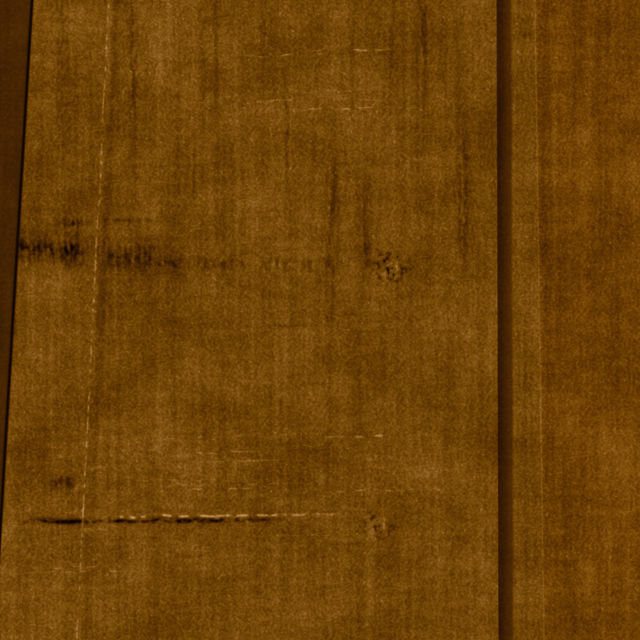
Write a Shadertoy shader that draws this texture.

```glsl
// Aged brown wooden boards with a dark groove, fine grain, stains, cracks and pale scratches.
#define BASE_TONE 0.437
#define SPECKLE 0.062
#define FIBRE 0.036
#define BLOTCH 0.050
#define STAIN_DEPTH 0.31
#define STREAK_DEPTH 0.15
#define CRACK_DEPTH 0.40
#define SCUFF_GLOW 0.23
#define GROOVE_X 0.776
#define GROOVE_WIDTH 0.023
#define EDGE 0.0015

float hash(float n) { return fract(sin(n * 12.99) * 4375.85); }

vec2 gradientAt(vec2 cell) {
    vec3 q = fract(cell.xyx * vec3(0.1031, 0.1030, 0.0973));
    q += dot(q, q.yzx + 33.33);
    float angle = 6.2832 * fract((q.x + q.y) * q.z);
    return vec2(cos(angle), sin(angle));
}

// Gradient noise, roughly -1 to 1
float noise(vec2 p) {
    vec2 i = floor(p), f = p - i, e = vec2(1, 0);
    vec2 u = f * f * f * (f * (f * 6.0 - 15.0) + 10.0);
    float low = mix(dot(gradientAt(i), f), dot(gradientAt(i + e), f - e), u.x);
    float high = mix(dot(gradientAt(i + e.yx), f - e.yx), dot(gradientAt(i + 1.0), f - 1.0), u.x);
    return 1.5 * mix(low, high, u.y);
}

// Soft line and soft elliptical mark
float line(float d, float width) { return exp(-d * d / (width * width)); }
float mark(vec2 d, vec2 size) { d /= size; return exp(-dot(d, d)); }

float grain(vec2 p) {
    vec2 turned = mat2(0.8, 0.6, -0.6, 0.8) * p;
    float speckle = noise(turned * 243.0) + 0.6 * noise(p * vec2(181, 103) + 9.0) + 0.4 * noise(turned * 71.0);
    float flecks = smoothstep(0.4, 0.9, noise(turned * 183.0 + 50.0));
    float fibre = noise(p * vec2(131, 5)) + 0.9 * noise(p * vec2(42, 2.5) + 4.0);
    float weave = noise(p * vec2(13, 117) + 31.0);
    float blotch = noise(p * vec2(6, 9)) + 0.6 * noise(p * vec2(15, 21) + 7.0) + 0.5 * noise(turned * 37.0);
    return SPECKLE * speckle + 0.08 * flecks + FIBRE * fibre + 0.02 * weave + BLOTCH * blotch;
}

// Dark vertical streaks, mostly hanging from the top
float streaks(vec2 p) {
    float sum = 0.0;
    for (int i = 0; i < 14; i++) {
        float k = float(i);
        vec2 centre = vec2(0.07 + 0.052 * (k + 0.7 * hash(k + 1.0)), 1.02 - 0.4 * hash(k + 20.0));
        vec2 size = vec2(0.004 + 0.007 * hash(k + 40.0), 0.05 + 0.15 * hash(k + 60.0));
        sum += (0.3 + 0.7 * hash(k + 80.0)) * mark(p - centre, size);
    }
    return sum * smoothstep(-0.8, 0.7, noise(p * vec2(150, 14)) + 0.7 * noise(p * vec2(190, 70)));
}

// Sooty band across the board, with smaller stains above and below
float stains(vec2 p) {
    float fibre = smoothstep(-0.7, 0.6, noise(p * vec2(155, 18)) + 0.6 * noise(p * vec2(140, 110)));
    float y = p.y - 0.617 + 0.1 * min(p.x, 0.3) + 0.006 * noise(vec2(p.x * 50.0, 4.0));
    float patches = smoothstep(-0.6, 0.4, noise(p * vec2(26, 14)));
    float band = line(y, 0.023) * (0.3 + 0.7 * patches) * smoothstep(0.31, 0.19, p.x);
    float tail = line(y, 0.008) * patches * smoothstep(0.64, 0.5, p.x);
    float spots = 0.6 * mark(p - vec2(0.11, 0.608), vec2(0.019, 0.026))
                + 0.6 * mark(p - vec2(0.225, 0.603), vec2(0.018, 0.022))
                + 0.8 * mark(p - vec2(0.115, 0.651), vec2(0.024, 0.006))
                + 0.4 * mark(p - vec2(0.20, 0.655), vec2(0.05, 0.004))
                + 0.8 * mark(p - vec2(0.10, 0.245), vec2(0.018, 0.011))
                + 0.3 * mark(p - vec2(0.11, 0.66), vec2(0.014, 0.05));
    return (0.6 * band + spots) * (0.25 + 0.75 * fibre) + 0.45 * tail * fibre;
}

// Pale horizontal scuffs, broken along their length
float scuffs(vec2 p) {
    float sum = 0.3 * line(p.y - 0.23, 0.12) * smoothstep(0.1, 0.7, noise(p * vec2(15, 73))) * smoothstep(0.7, 0.5, p.x);
    for (int i = 0; i < 22; i++) {
        float k = float(i);
        vec2 d = p - vec2(0.1 + 0.5 * hash(k + 33.0), (i < 15 ? 0.06 : 0.82) + (i < 15 ? 0.28 : 0.14) * hash(k + 3.0));
        d.y += 0.003 * noise(vec2(p.x * 18.0, k)) - 0.02 * d.x;
        sum += (0.2 + 0.8 * hash(k + 71.0)) * mark(d, vec2(0.03 + 0.06 * hash(k + 52.0), 0.0018));
    }
    return sum * smoothstep(-0.2, 0.5, noise(p * vec2(65, 120)));
}

// Tone change of a split: dark openings under a broken pale rim
float crack(vec2 p) {
    float y = p.y - 0.185 - 0.018 * p.x * p.x + 0.003 * noise(vec2(p.x * 22.0, 5.0));
    float open = smoothstep(-0.5, 0.4, noise(vec2(p.x * 15.0, 8.0)) + 0.5 * noise(p * vec2(90, 120)));
    float rim = smoothstep(-0.4, 0.4, noise(p * vec2(75, 40))) * smoothstep(0.10, 0.2, p.x);
    return smoothstep(0.02, 0.06, p.x) * (0.3 * rim * smoothstep(0.6, 0.4, p.x) * line(y - 0.007, 0.0022)
         - CRACK_DEPTH * open * smoothstep(0.46, 0.36, p.x) * line(y, 0.004));
}

// Gnarled specks, dark and pale together
float knot(vec2 d) {
    float n = noise(d * vec2(150, 125) + 6.0) + 0.5 * noise(d * 70.0);
    return mark(d, vec2(0.027, 0.022)) * (0.16 * smoothstep(0.2, 0.8, n) - 0.32 * smoothstep(0.0, 0.7, -n));
}

// Wood colour from its red level
vec3 woodColour(float red) {
    red = clamp(red, 0.04, 0.78);
    float glow = max(red - 0.39, 0.0);
    return vec3(red, red * (0.37 + 0.54 * red), 0.01 + min(4.5 * glow * glow, 0.9 * glow));
}

void mainImage(out vec4 fragColor, in vec2 fragCoord) {
    vec2 p = fragCoord / iResolution.xy;
    float down = 1.0 - p.y, fine = grain(p), board = smoothstep(GROOVE_X, GROOVE_X - 0.02, p.x);
    // Wear of the main board, with a long leaning scratch and its shadow
    float wear = SCUFF_GLOW * scuffs(p) - STREAK_DEPTH * streaks(p) - STAIN_DEPTH * stains(p) + crack(p);
    wear += knot(p - vec2(0.61, 0.583)) + 0.7 * knot(p - vec2(0.59, 0.18));
    float lean = p.x - 0.170 + 0.05 * down + 0.0015 * noise(vec2(p.y * 9.0, 1.0));
    wear += 0.18 * smoothstep(-0.4, 0.5, noise(p.yy * vec2(28, 90))) * line(lean, 0.0017) - 0.06 * line(lean - 0.013, 0.006);
    float tone = BASE_TONE + fine + board * wear;
    // Groove, bevel and right board
    float g = p.x - GROOVE_X - 0.003 * down, ridge = p.x - 0.836 - 0.014 * down;
    float rightBoard = smoothstep(-EDGE, EDGE, ridge);
    tone += 0.07 * line(ridge, 0.0016) - 0.008 * rightBoard - 0.03 * line(ridge - 0.012, 0.008);
    float hollow = mix(0.19, 0.30, smoothstep(0.0, GROOVE_WIDTH, g)) + 0.35 * fine;
    tone = mix(tone, hollow, smoothstep(-EDGE, EDGE, g) * smoothstep(0.003, -0.003, g - GROOVE_WIDTH));
    // Left strip and the black gap beside it
    float gap = p.x - 0.052 + 0.06 * down;
    tone = mix(0.27 + 0.4 * fine, tone, smoothstep(-EDGE, EDGE, gap));
    tone = mix(tone, 0.06, line(gap + 0.002, 0.0025));
    // Warmer right board
    fragColor = vec4(woodColour(tone) * vec3(1.0, 1.0 - 0.04 * rightBoard, 1.0 - 0.3 * rightBoard), 1.0);
}
```
